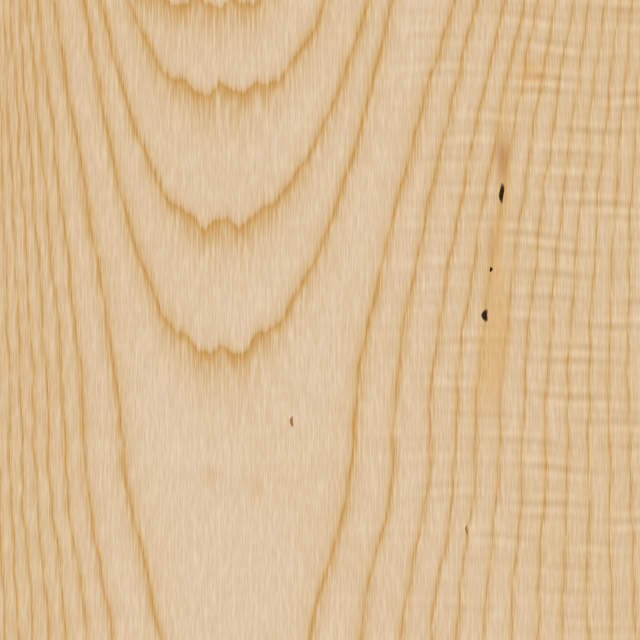
This texture is drawn by a three.js fragment shader. Its source:

```glsl
// Pale plain-sawn wood: nested growth arches between leaning grain lines,
// with a resin streak, small knots and rippled cross figure on the right.
// Rings are signed curves; fibres are stretched cellular noise, ripples are sines.
varying vec2 vUv;

const vec3 PALE = vec3(0.878, 0.782, 0.665);
const vec3 TAN = vec3(0.845, 0.715, 0.525);
const vec3 LATEWOOD = vec3(0.785, 0.585, 0.315);
const vec3 RESIN = vec3(0.86, 0.69, 0.45);
const vec3 BARK = vec3(0.62, 0.40, 0.21);
const vec3 PITCH = vec3(0.13, 0.09, 0.06);
const float ARCH_X = 0.345;
const float FIBRE = 0.062;
const float RIPPLE = 0.022;

vec2 hash2(vec2 p) {
  return fract(sin(vec2(dot(p, vec2(127.1, 311.7)), dot(p, vec2(269.5, 183.3)))) * 4375.85);
}

// Distance to the nearest scattered cell point
float cellular(vec2 p) {
  vec2 cell = floor(p), f = fract(p);
  float nearest = 1.5;
  for (int y = -1; y <= 1; y++)
    for (int x = -1; x <= 1; x++) {
      vec2 o = vec2(float(x), float(y));
      nearest = min(nearest, length(o + hash2(cell + o) - f));
    }
  return nearest;
}

// Sharp inner edge, porous outer fade; x = line, y = broad glow
vec2 ringProfile(float d, float inner, float outer, float pores) {
  float line = d < 0.0 ? exp(d / inner) : exp(-d / outer) * mix(1.0, pores, smoothstep(0.0, outer, d));
  return vec2(line, exp(-abs(d) / (d < 0.0 ? 0.016 : outer * 1.6 + 0.005)));
}

// U-shaped ring; half-width and steepness, each left and right
vec2 arch(vec2 p, float apex, vec2 spread, vec2 steep, float pores) {
  float u = p.x - ARCH_X;
  float k = u < 0.0 ? spread.x : spread.y;
  float e = u < 0.0 ? steep.x : steep.y;
  float jag = 0.008 * sin(u * 108.0 + apex * 31.0) + 0.003 * sin(u * 231.0 + apex * 17.0);
  float rise = pow(abs(u) / k + 0.0001, e);
  float slope = e * rise / (abs(u) + 0.001);
  float flatness = inversesqrt(1.0 + slope * slope);
  float d = (rise + apex - p.y + jag * exp(-u * u * 80.0)) * flatness;
  return ringProfile(d, 0.0045, mix(0.004, 0.027, flatness * flatness), pores);
}

// Long leaning ring; side = -1 left of the arches, 1 right
vec2 grainLine(vec2 p, float top, float bottom, float bow, float side, float n, float pores) {
  float t = 1.0 - p.y;
  float late = (t - 0.77) / 0.13;
  float bulge = (0.005 + 0.017 * side) * exp(-late * late) / (1.0 + 0.05 * n * n);
  float wobble = 0.0012 * sin(t * 31.0 + n * 2.3) + 0.0006 * sin(t * 83.0 + n * 4.1);
  float x = mix(top, bottom, t) - bow * 4.0 * t * p.y + bulge + wobble;
  float thin = 1.0 / (1.0 + 0.3 * n);
  return ringProfile(side * (p.x - x), 0.0014 + 0.0018 * thin, 0.0018 + 0.0042 * thin, pores) * mix(0.66, 1.0, thin);
}

// Soft oval mark
float spot(vec2 p, vec2 centre, vec2 radius) {
  vec2 q = (p - centre) / radius;
  return exp(-dot(q, q));
}

// Fleck with a slightly ragged edge
float fleck(vec2 p, vec2 centre, vec2 radius) {
  vec2 q = (p - centre) / radius;
  q.x += 0.25 * sin(q.y * 3.0 + centre.y * 40.0);
  return 1.0 - smoothstep(0.5, 1.2, length(q));
}

void main() {
  vec2 p = vUv;
  float fibre = cellular(p * vec2(230.0, 17.0));
  float fine = cellular(p * vec2(370.0, 46.0) + 17.0);
  float pores = smoothstep(0.75, 0.2, fibre) * 1.1;
  vec2 w = p + vec2(0.0006 * sin(p.y * 67.0 + p.x * 19.0) + 0.0016 * (fine - 0.45),
                    0.002 * sin(p.x * 61.0 + p.y * 23.0) + 0.007 * (fibre - 0.45));

  // Growth rings
  vec2 rings = arch(w, 0.994, vec2(0.42, 0.25), vec2(3.2), pores);
  rings = max(rings, arch(w, 0.858, vec2(0.263, 0.30), vec2(3.2), pores));
  rings = max(rings, arch(w, 0.648, vec2(0.284, 0.37), vec2(2.5, 2.22), pores));
  rings = max(rings, arch(w, 0.449, vec2(0.272, 0.35), vec2(2.5, 2.22), pores));
  for (int i = 0; i < 12; i++) {
    float n = float(i), m = n + 0.0001;
    float top = 0.083 - 0.0245 * pow(m, 0.72);
    float bottom = 0.252 - 0.076 * pow(m, 0.6);
    if (i < 9) rings = max(rings, grainLine(w, top, bottom, 0.0, -1.0, n, pores));
    float shift = 0.013 * exp(-(n - 2.4) * (n - 2.4));
    top = 0.709 + 0.036 * n - 0.0008 * n * n + shift;
    bottom = 0.483 + 0.075 * pow(m, 0.8) + shift;
    rings = max(rings, grainLine(w, top, bottom, 0.02, 1.0, n, pores));
  }
  float cloud = 0.5 + 0.25 * sin(p.x * 13.0 + 2.0 * sin(p.y * 7.0)) + 0.25 * sin(p.y * 17.0 + p.x * 21.0);
  float warm = 0.14 * cloud + 0.15 * smoothstep(0.6, 0.95, p.x) + 0.12 * smoothstep(0.2, 0.0, p.x);
  vec3 col = mix(PALE, TAN, clamp(warm + 0.65 * rings.y, 0.0, 1.0));

  // Resin streak and knots
  float streakX = 0.745 + 0.055 * p.y + 0.004 * sin(p.y * 29.0);
  float along = smoothstep(0.29, 0.43, p.y + 0.1 * (fibre - 0.45)) * smoothstep(0.93, 0.72, p.y);
  float streakWidth = mix(0.025, 0.012, smoothstep(0.45, 0.62, p.y));
  float streak = along * exp(-pow(abs(p.x - streakX) / streakWidth, 3.0));
  float knot = spot(p, vec2(0.832, 0.885), vec2(0.028, 0.022));
  float swirl = 0.75 + 0.25 * sin(length((p - vec2(0.825, 0.895)) * vec2(1.0, 1.5)) * 260.0);
  col = mix(col, RESIN, max(streak * (0.5 + 0.35 * fibre), knot * swirl * 0.75));
  col = mix(col, LATEWOOD, 0.88 * rings.x * (0.68 + 0.32 * pores) * (1.0 - 0.4 * streak));
  float bruise = spot(p, vec2(0.785, 0.752), vec2(0.009, 0.032)) + 0.5 * spot(p, vec2(0.766, 0.62), vec2(0.006, 0.035));
  col = mix(col, BARK, 0.5 * bruise * (0.6 + 0.5 * fine));
  float ghosts = spot(p, vec2(0.329, 0.258), vec2(0.008, 0.014)) + spot(p, vec2(0.402, 0.24), vec2(0.009, 0.02));
  col = mix(col, TAN, 0.6 * ghosts);

  // Cross ripples and fibres
  float q = p.y + 0.004 * sin(p.x * 15.0) + 0.0015 * sin(p.x * 43.0 + p.y * 21.0);
  float ripple = sin(q * 197.0 + 2.0 * sin(q * 29.0)) + 0.7 * sin(q * 331.0 + p.x * 11.0);
  float patches = 0.6 + 0.4 * sin(p.x * 34.0 + 3.0 * sin(p.y * 19.0));
  float figured = smoothstep(0.5, 0.88, p.x) * (0.4 + 0.6 * smoothstep(0.0, 0.3, p.y)) * (1.0 - 0.7 * streak);
  col += RIPPLE * ripple * patches * figured * vec3(0.8, 1.0, 1.2);
  col += FIBRE * (fibre + fine - 0.88) * vec3(0.6, 0.8, 1.0);

  // Flecks
  float pitch = max(fleck(p, vec2(0.784, 0.698), vec2(0.004, 0.016)), fleck(p, vec2(0.758, 0.507), vec2(0.005, 0.01)));
  pitch = max(pitch, fleck(p, vec2(0.767, 0.579), vec2(0.0025, 0.004)));
  float brown = max(fleck(p, vec2(0.456, 0.341), vec2(0.003, 0.009)), fleck(p, vec2(0.729, 0.172), vec2(0.002, 0.008)));
  col = mix(mix(col, BARK, 0.8 * brown), PITCH, 0.9 * pitch);
  gl_FragColor = vec4(clamp(col, 0.0, 1.0), 1.0);
}
```
